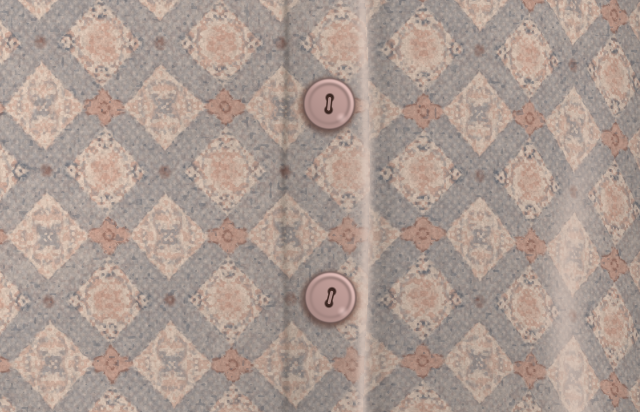
Write a WebGL 2 fragment shader that draws this texture.

```glsl
#version 300 es
precision highp float;
uniform vec2 u_resolution;
out vec4 outColor;

#define CREAM vec3(0.815, 0.735, 0.675)
#define PINK vec3(0.735, 0.570, 0.505)
#define BLUE_GREY vec3(0.545, 0.535, 0.540)
#define INK vec3(0.310, 0.340, 0.385)
#define RUST vec3(0.470, 0.315, 0.275)
#define BUTTON vec3(0.720, 0.590, 0.570)
#define BAND_HALF 0.155
#define MESH_COUNT 13.0
#define FOLD_X 0.692
#define RIDGE_X 0.888
#define BUTTON_RADIUS 0.063
#define GRAIN 0.085

float hash(vec2 p) {
  vec3 q = fract(vec3(p.xyx) * 0.1031);
  q += dot(q, q.yzx + 33.33);
  return fract((q.x + q.y) * q.z);
}

float noise(vec2 p) {
  vec2 i = floor(p), f = fract(p);
  f = f * f * (3.0 - 2.0 * f);
  return mix(mix(hash(i), hash(i + vec2(1, 0)), f.x),
             mix(hash(i + vec2(0, 1)), hash(i + vec2(1, 1)), f.x), f.y);
}

float bump(float x, float width) { return exp(-x * x / (width * width)); }

float disc(vec2 p, float radius, float soft) {
  return 1.0 - smoothstep(radius - soft, radius + soft, length(p));
}

float ring(vec2 p, float radius, float width) { return bump(length(p) - radius, width); }

float ridgeLine(float y) { return RIDGE_X + 0.008 * sin(y * 4.0 - 0.6); }

// Cloth coordinates: flowers sit on the integers, band crossings on the halves
vec2 clothCoords(vec2 p) {
  vec2 wobble = 0.008 * (vec2(noise(p * 7.0), noise(p * 7.0 + 40.0)) - 0.5);
  p += wobble;
  vec2 left = vec2((p.x - 0.262 + 0.035 * (p.y - 0.425)) / 0.2925, (p.y - 0.428) / 0.3125);
  float dx = p.x - 1.028;
  vec2 right = vec2(dx * (3.33 + 2.11 * dx) + 20.0, (p.y - 0.429 + 0.33 * dx * dx) / 0.303);
  return p.x < ridgeLine(p.y) ? left : right;
}

vec3 printedCloth(vec2 p) {
  vec2 uv = clothCoords(p);
  vec2 diag = vec2(uv.x + uv.y, uv.x - uv.y);
  vec2 cell = floor(diag), q = fract(diag) - 0.5;
  vec2 c = 0.5 * vec2(q.x + q.y, q.x - q.y), m = abs(c);
  float rosetteCell = mod(cell.x + cell.y, 2.0);
  float fine = noise(p * 150.0), blot = noise(p * 85.0 + 9.0), fade = noise(p * 5.0 + 3.0);

  // Mirrored pink scrollwork on the ground
  float scroll = noise(m * 44.0 + rosetteCell * 17.0);
  float leaf = smoothstep(0.42, 0.70, 0.6 * scroll + 0.4 * blot);
  vec3 col = mix(CREAM, PINK, leaf * (0.46 + 0.16 * rosetteCell));

  // Cross motif in one diamond, ringed rosettes in the other
  float r = length(m), angle = atan(c.y, c.x);
  float star = 1.0 - smoothstep(0.07, 0.16, r * (1.15 + 0.4 * cos(4.0 * angle)));
  float speck = smoothstep(0.35, 0.68, 0.5 * scroll + 0.5 * fine);
  float crossInk = star * (0.25 + 0.75 * speck);
  vec2 side = m - vec2(0.29, 0.0), top = m - vec2(0.0, 0.25);
  float rosettes = ring(side, 0.055, 0.018) + ring(top, 0.05, 0.018) + disc(side, 0.018, 0.015);
  float halo = ring(m, 0.20, 0.025) * speck * 0.5;
  float pinkHeart = disc(m, 0.11, 0.05);
  col = mix(col, BLUE_GREY, 0.72 * crossInk * (1.0 - rosetteCell));
  col = mix(col, PINK, 0.38 * pinkHeart * rosetteCell);
  col = mix(col, BLUE_GREY, halo);

  // Diagonal bands with a dotted mesh
  vec2 away = 0.5 - abs(q);
  float nearest = min(away.x, away.y) + 0.025 * (blot - 0.5);
  float band = 1.0 - smoothstep(BAND_HALF - 0.025, BAND_HALF + 0.025, nearest);
  vec2 mesh = 0.5 + 0.5 * cos(6.2832 * MESH_COUNT * diag);
  float dots = mesh.x * mesh.y;
  float bandTone = band * (0.56 + 0.22 * fade + 0.22 * (blot - 0.5));
  col = mix(col, BLUE_GREY, bandTone);
  col = mix(col, CREAM, band * dots * 0.38);
  float edge = bump(nearest - BAND_HALF, 0.014);
  col = mix(col, INK, edge * 0.28 * speck);
  col = mix(col, INK, min(rosettes, 1.0) * rosetteCell * (0.12 + 0.48 * speck) * (0.6 + 0.5 * fade));

  // Flowers and small knots where the bands cross
  vec2 f = fract(uv + 0.5) - 0.5, k = fract(uv) - 0.5;
  float petals = 0.125 + 0.028 * cos(4.0 * atan(f.y, f.x));
  float fr = length(f * vec2(0.9, 1.12)) + 0.025 * (blot - 0.5);
  float flower = 1.0 - smoothstep(petals - 0.02, petals + 0.02, fr);
  col = mix(col, mix(PINK, CREAM, 0.25 * fine), 0.85 * flower);
  float outline = bump(fr - petals, 0.016) + ring(f, 0.04, 0.014);
  col = mix(col, RUST, min(outline, 1.0) * 0.52 * speck);
  col = mix(col, RUST, disc(k, 0.045, 0.025) * (0.2 + 0.5 * fine));

  // Scattered ink flecks and brushed knit grain
  float flecks = smoothstep(0.76, 0.94, noise(p * 105.0 + 31.0));
  col = mix(col, INK, flecks * (0.08 + 0.24 * band));
  float knit = noise(p * vec2(210.0, 120.0)) + noise(p * 310.0) - 1.0;
  return col * (1.0 + GRAIN * knit);
}

// Folds and soft light across the garment
vec3 lighting(vec3 col, vec2 p) {
  float ridge = p.x - ridgeLine(p.y);
  float fold = p.x - FOLD_X - 0.004 * sin(p.y * 9.0);
  float shade = 0.95 + 0.05 * p.y + 0.06 * bump(p.x - 0.1, 0.4);
  shade -= 0.07 * bump(p.x - 0.85, 0.4) * (1.0 - 0.5 * p.y);
  shade -= (0.10 + 0.10 * p.y) * bump(fold, 0.008) + 0.05 * bump(fold - 0.02, 0.03);
  shade -= 0.07 * bump(ridge - 0.035, 0.03);
  shade -= 0.08 * smoothstep(1.44, 1.56, p.x);
  shade += 0.05 * (noise(p * 4.0) - 0.5);
  col *= shade;
  float sheen = 0.55 * bump(ridge + 0.006, 0.013) + 0.20 * bump(ridge + 0.02, 0.035);
  sheen += 0.55 * bump(p.x - 1.40 + 0.03 * sin(p.y * 6.0), 0.045) * (1.0 - smoothstep(0.35, 0.85, p.y));
  return mix(col, vec3(0.87, 0.79, 0.745), min(sheen, 0.8));
}

vec3 sewButton(vec3 col, vec2 p, float tilt) {
  float r = length(p) / BUTTON_RADIUS, aa = 1.5 / (u_resolution.y * BUTTON_RADIUS);
  float shadow = 1.0 - smoothstep(0.85, 1.28, length(p + vec2(0.003, 0.005)) / BUTTON_RADIUS);
  col = mix(col, RUST * 0.72, 0.75 * shadow);
  float light = dot(p / BUTTON_RADIUS, normalize(vec2(0.6, 0.7)));
  vec3 face = BUTTON * (1.0 + 0.07 * light);
  face *= 1.0 - 0.22 * bump(r - 0.76, 0.07) * (0.6 + 0.4 * light);
  face += 0.12 * bump(r - 0.88, 0.07) * smoothstep(-0.3, 0.8, light);
  face += 0.16 * disc(p - vec2(0.030, -0.034), 0.008, 0.008);
  face *= 1.0 - 0.38 * smoothstep(0.91, 1.0, r);
  // Two holes joined by a thread
  vec2 h = mat2(cos(tilt), sin(tilt), -sin(tilt), cos(tilt)) * p;
  face = mix(face, RUST * 0.45, disc(vec2(h.x, abs(h.y) - 0.015), 0.010, 0.003));
  float thread = length(vec2(h.x, max(abs(h.y) - 0.013, 0.0)));
  face = mix(face, RUST * 0.55, 1.0 - smoothstep(0.005, 0.009, thread));
  face = mix(face, BUTTON * 0.95, 1.0 - smoothstep(0.002, 0.005, thread));
  return mix(col, face, 1.0 - smoothstep(1.0 - aa, 1.0 + aa, r));
}

void main() {
  vec2 p = gl_FragCoord.xy / u_resolution.y;
  vec3 col = lighting(printedCloth(p), p);
  for (int i = 0; i < 2; i++) {
    float n = float(i);
    col = sewButton(col, p - vec2(0.802 - 0.003 * n, 0.278 + 0.470 * n), 0.25 - 0.15 * n);
  }
  outColor = vec4(col, 1.0);
}
```
